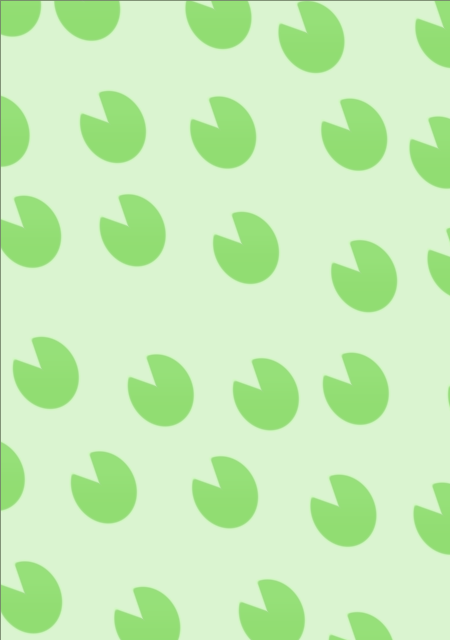
Write a WebGL 1 fragment shader that draws this pattern.

```glsl
precision highp float;
uniform vec2 u_resolution;

vec2 hash22(vec2 p) {
  vec3 q = fract(p.xyx * vec3(0.1031, 0.1030, 0.0973));
  q += dot(q, q.yzx + 33.33);
  return fract((q.xx + q.yz) * q.zy);
}

// Coordinates of v in a frame turned by the given angle
vec2 toFrame(vec2 v, float angle) {
  float c = cos(angle), s = sin(angle);
  return vec2(c * v.x + s * v.y, c * v.y - s * v.x);
}

float smoothMax(float a, float b, float k) {
  float h = max(k - abs(a - b), 0.0) / k;
  return max(a, b) + h * h * k * 0.25;
}

float ellipseDistance(vec2 p, vec2 radii) {
  float k = length(p / radii);
  return k * (k - 1.0) / max(length(p / (radii * radii)), 0.001);
}

// Tilted oval leaf with a wedge cut towards the upper left
float padDistance(vec2 p) {
  float oval = ellipseDistance(toFrame(p, 2.06), vec2(0.0581, 0.0495));
  vec2 w = toFrame(p - vec2(-0.0073, 0.0069), 2.35);
  float wedge = abs(w.y) * cos(0.452) - w.x * sin(0.452);
  return smoothMax(oval, -wedge, 0.005);
}

// Offset from the centre of the pad in this cell of the sloping, jittered rows
vec2 padOffset(vec2 p) {
  vec2 cellSize = vec2(0.172, 0.190);
  float slope = 0.09;
  vec2 grid = vec2(p.x, p.y + slope * p.x + 0.035) / cellSize;
  grid.x += 0.6 * hash22(vec2(floor(grid.y), 7.0)).x;
  vec2 jitter = (hash22(floor(grid) + 19.0) - 0.5) * vec2(0.056, 0.058);
  vec2 local = (fract(grid) - 0.5) * cellSize - jitter;
  local.y -= slope * local.x;
  return local;
}

void main() {
  vec2 p = gl_FragCoord.xy / u_resolution.y;
  float pixel = 1.0 / u_resolution.y;
  vec2 local = padOffset(p);
  float d = padDistance(local);

  // Pale ground with a faint halo round each pad
  vec3 ground = vec3(0.855, 0.957, 0.814);
  vec3 halo = vec3(0.82, 0.97, 0.76);
  vec3 color = mix(halo, ground, smoothstep(0.001, 0.004, d));

  // Leaf, slightly lighter at its top and rim
  vec3 leaf = mix(vec3(0.57, 0.865, 0.447), vec3(0.59, 0.88, 0.475),
                  smoothstep(-0.03, 0.04, local.y));
  vec3 rim = vec3(0.60, 0.86, 0.50);
  leaf = mix(leaf, rim, smoothstep(-0.0035, -0.001, d));
  color = mix(color, leaf, 1.0 - smoothstep(-pixel, pixel, d));

  // Hairline along the left and top edges
  float edge = min(p.x, 1.0 - p.y);
  float line = 1.0 - smoothstep(-0.5 * pixel, 0.5 * pixel, edge - 0.0012);
  color = mix(color, vec3(0.45, 0.51, 0.41), line);

  gl_FragColor = vec4(color, 1.0);
}
```
